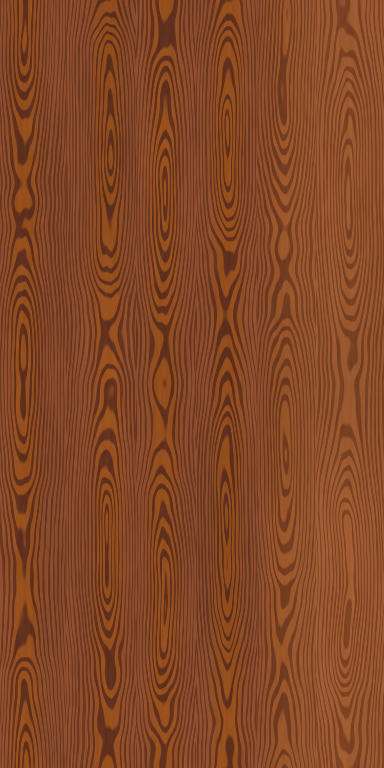
This texture is drawn by a Shadertoy shader. Its source:

```glsl
// Stained softwood panel: six upright planks with cathedral grain.
// Each plank cuts through growth rings around a wavering pith; the ring
// distance gives eyes and arches at the heart and fine lines at the sides.

const float TAU = 6.2831853;
const float EYE_PERIOD = 1.03;     // distance between grain eyes
const float RING_SPACING = 0.0090;

float hash(vec2 p) {
    vec3 q = fract(vec3(p.xyx) * 0.1031);
    q += dot(q, q.yzx + 33.33);
    return fract((q.x + q.y) * q.z);
}

float noise(vec2 p) {
    vec2 i = floor(p), f = fract(p);
    f = f * f * (3.0 - 2.0 * f);
    return mix(mix(hash(i), hash(i + vec2(1, 0)), f.x),
               mix(hash(i + vec2(0, 1)), hash(i + vec2(1, 1)), f.x), f.y);
}

float signedNoise(vec2 p) {
    return 2.0 * noise(p) - 1.0;
}

// Nearest plank: x = offset from heart line, y = eye height, z = seed
vec3 findPlank(float x) {
    float hearts[6] = float[6](0.065, 0.281, 0.427, 0.594, 0.742, 0.906);
    float eyes[6] = float[6](1.01, 1.61, 1.505, 1.675, 1.83, 1.505);
    vec3 plank = vec3(9.0, 0.0, 0.0);
    for (int i = 0; i < 6; i++) {
        float offset = x - hearts[i];
        if (abs(offset) < abs(plank.x)) plank = vec3(offset, eyes[i], 17.0 * float(i) + 5.0);
    }
    return plank;
}

// Depth of the pith below the cut: shallow at the eyes, deep between them
float pithDepth(float y, float eyeHeight, float seed) {
    float depth = 0.037 - 0.029 * cos(TAU * (y - eyeHeight) / EYE_PERIOD);
    depth += 0.009 * signedNoise(vec2(seed + 3.0, y * 6.0));
    return depth + 0.003 * signedNoise(vec2(seed + 9.0, y * 17.0));
}

// Ring count at a point of the plank
float ringPhase(vec2 p, vec3 plank) {
    float seed = plank.z;
    float offset = plank.x + 0.007 * signedNoise(vec2(seed, p.y * 4.0));
    float depth = pithDepth(p.y, plank.y, seed);
    float heart = exp(-offset * offset / 0.0012);
    float radius = sqrt(1.15 * offset * offset + depth * depth);
    radius += 0.0055 * heart * signedNoise(vec2(p.x * 32.0 + seed, p.y * 9.0));
    radius += 0.0022 * signedNoise(vec2(p.x * 30.0, p.y * 5.0 + seed));
    radius += 0.0011 * signedNoise(vec2(p.x * 90.0, p.y * 16.0 + seed));
    return radius / RING_SPACING + 0.5 * noise(vec2(radius * 60.0, seed));
}

// Dark band once per ring, softened to the sampling width
float latewood(float phase, float threshold) {
    float wave = abs(2.0 * fract(phase) - 1.0);
    float soft = clamp(0.9 * fwidth(phase), 0.16, 0.6);
    return smoothstep(threshold - soft, threshold + soft, wave);
}

// Long thin fibres
float fibres(vec2 p) {
    return 0.6 * signedNoise(p * vec2(210.0, 9.0))
         + 0.4 * signedNoise(p * vec2(130.0, 40.0) + 7.0);
}

void mainImage(out vec4 fragColor, in vec2 fragCoord) {
    vec2 p = fragCoord / iResolution.x;
    vec3 plank = findPlank(p.x);

    // Line weight drifts along the grain
    float threshold = 0.60 + 0.14 * signedNoise(p * vec2(28.0, 5.0) + plank.z);
    float band = latewood(ringPhase(p, plank), threshold);

    // Orange hearts, redder sides, paler planks toward the right
    float side = smoothstep(0.012, 0.06, abs(plank.x));
    float pale = smoothstep(0.60, 0.82, p.x);
    vec3 orangeHeart = vec3(0.590, 0.310, 0.112);
    vec3 redSide = vec3(0.555, 0.308, 0.182);
    vec3 paleWood = vec3(0.622, 0.360, 0.200);
    vec3 darkHeart = vec3(0.370, 0.185, 0.115);
    vec3 darkSide = vec3(0.420, 0.213, 0.125);
    vec3 paleDark = vec3(0.495, 0.265, 0.140);

    vec3 light = mix(mix(orangeHeart, redSide, side), paleWood, pale * 0.85);
    vec3 dark = mix(mix(darkHeart, darkSide, side), paleDark, pale * 0.85);
    vec3 color = mix(light, dark, band);

    // Fibre streaks and slow stain variation
    color += fibres(p) * vec3(0.026, 0.018, 0.016);
    color *= 1.0 + 0.04 * signedNoise(p * vec2(7.0, 2.0) + plank.z);
    fragColor = vec4(color, 1.0);
}
```
